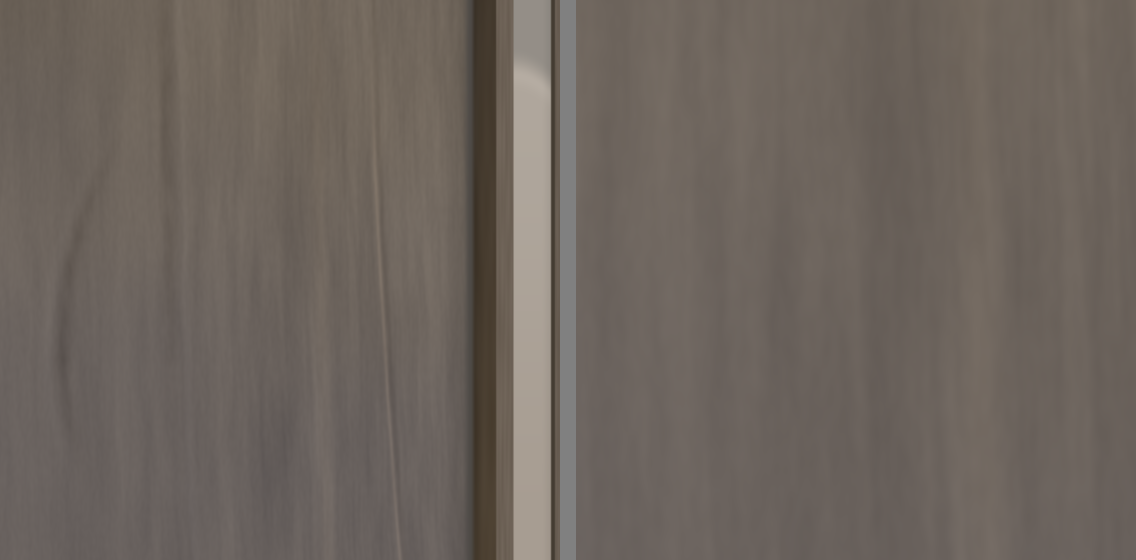
Left, the full canvas; right, a detail of the centre.
Write a WebGL 2 fragment shader that draws this texture.

```glsl
#version 300 es
precision highp float;
// Brown-grey wood veneer panel with fine vertical grain, beside a dark recess and a pale strip.

uniform vec2 u_resolution;
out vec4 fragColor;

vec2 hashGradient(vec2 cell) {
  vec3 h = fract(vec3(cell.xyx) * vec3(0.1031, 0.1030, 0.0973));
  h += dot(h, h.yzx + 33.33);
  float angle = 6.2832 * fract((h.x + h.y) * h.z);
  return vec2(cos(angle), sin(angle));
}

float gradientNoise(vec2 p) {
  vec2 i = floor(p), f = fract(p);
  vec2 w = f * f * f * (f * (f * 6.0 - 15.0) + 10.0);
  float a = dot(hashGradient(i), f);
  float b = dot(hashGradient(i + vec2(1, 0)), f - vec2(1, 0));
  float c = dot(hashGradient(i + vec2(0, 1)), f - vec2(0, 1));
  float d = dot(hashGradient(i + vec2(1, 1)), f - vec2(1, 1));
  return mix(mix(a, b, w.x), mix(c, d, w.x), w.y);
}

// Layers of noise drawn out along the vertical, from broad bands to thin fibres
float grain(vec2 p) {
  float sum = 0.0, weight = 1.0;
  vec2 frequency = vec2(11.0, 0.9);
  for (int i = 0; i < 4; i++) {
    sum += weight * gradientNoise(p * frequency + float(i) * 17.3);
    frequency *= vec2(2.1, 2.3);
    weight *= 0.8;
  }
  return sum;
}

float ridge(float offset, float width) {
  return exp(-offset * offset / (width * width));
}

float edge(float at, float softness, float x) {
  return smoothstep(at - softness, at + softness, x);
}

vec3 panel(vec2 p) {
  float wobble = 0.006 * gradientNoise(p * vec2(4.0, 6.0));
  float lean = 0.04 * p.y * (1.0 - 0.4 * p.y);
  vec2 q = vec2(p.x + lean + wobble, p.y);

  // Warm at the upper right, cooler towards the bottom
  float warmth = smoothstep(0.1, 1.0, p.y + 0.25 * (p.x - 0.4) + 0.25 * gradientNoise(p * 3.0));
  vec3 color = mix(vec3(0.408, 0.380, 0.368), vec3(0.440, 0.400, 0.358), warmth);
  color *= 1.0 - 0.07 * smoothstep(0.3, 0.0, p.x) * smoothstep(0.5, 1.0, p.y);

  // Fibres grow clearer towards the right
  float fibre = grain(q) * mix(0.022, 0.034, smoothstep(0.1, 0.5, p.x));
  fibre += 0.014 * gradientNoise(q * vec2(150.0, 5.0)) * smoothstep(0.25, 0.7, p.x);
  color += fibre * vec3(1.0, 0.93, 0.80);

  // Dark curved vein and a straighter streak beside it
  float bend = p.x + wobble - 0.11 - 0.75 * (p.y - 0.38) * (p.y - 0.38);
  float veinFade = smoothstep(0.1, 0.35, p.y) * smoothstep(0.85, 0.45, p.y);
  float mottle = 0.8 + 0.7 * gradientNoise(p * vec2(50.0, 18.0));
  color -= 0.048 * ridge(bend, 0.014) * veinFade * mottle;
  color += 0.018 * ridge(bend + 0.026, 0.012) * veinFade;
  float streak = smoothstep(0.2, 0.5, p.y) * mottle;
  color -= 0.034 * ridge(q.x - 0.317, 0.012) * streak;
  color += 0.018 * ridge(q.x - 0.347, 0.008);

  // Pale thread with a thin shadow, drifting right as it falls
  float thread = p.x - 0.715 + 0.085 * p.y - 0.03 * p.y * p.y + 0.3 * wobble;
  color += vec3(0.055, 0.045, 0.035) * ridge(thread, 0.0035) * smoothstep(1.0, 0.6, p.y);
  color -= 0.026 * ridge(thread - 0.008, 0.005);
  color += vec3(0.022, 0.018, 0.012) * ridge(q.x - 0.588, 0.012);

  // Faint pores
  return color + 0.010 * gradientNoise(p * vec2(170.0, 60.0));
}

vec3 recess(vec2 p) {
  vec3 color = mix(vec3(0.285, 0.240, 0.185), vec3(0.250, 0.212, 0.168), p.y);
  color *= 0.88 + 0.17 * smoothstep(0.842, 0.868, p.x);
  return color + 0.03 * gradientNoise(p * vec2(70.0, 5.0));
}

vec3 paleStrip(vec2 p) {
  float across = (p.x - 0.917) / 0.066;
  float sheen = p.y - 0.885 + 0.035 * across * across;
  vec3 color = mix(vec3(0.655, 0.615, 0.572), vec3(0.685, 0.650, 0.610), smoothstep(0.0, 0.8, p.y));
  color = mix(color, vec3(0.580, 0.558, 0.530), smoothstep(-0.02, 0.03, sheen));
  color += 0.025 * ridge(sheen + 0.02, 0.018);
  return color * (1.0 - 0.05 * smoothstep(0.75, 1.0, across));
}

void main() {
  vec2 p = gl_FragCoord.xy / u_resolution;
  float fineGrain = gradientNoise(p * vec2(190.0, 6.0));
  vec3 frame = vec3(0.425, 0.380, 0.335) + 0.04 * fineGrain;

  // Upright parts laid down from left to right
  vec3 color = panel(p) * (1.0 - 0.10 * smoothstep(0.79, 0.828, p.x));
  color = mix(color, vec3(0.305, 0.290, 0.275), edge(0.833, 0.008, p.x));
  color = mix(color, recess(p), edge(0.845, 0.005, p.x));
  color = mix(color, frame, edge(0.886, 0.002, p.x));
  color = mix(color, paleStrip(p), edge(0.917, 0.002, p.x));
  color = mix(color, vec3(0.265, 0.235, 0.195), edge(0.984, 0.002, p.x));
  color = mix(color, frame * 0.95, edge(0.991, 0.002, p.x));
  fragColor = vec4(color, 1.0);
}
```
